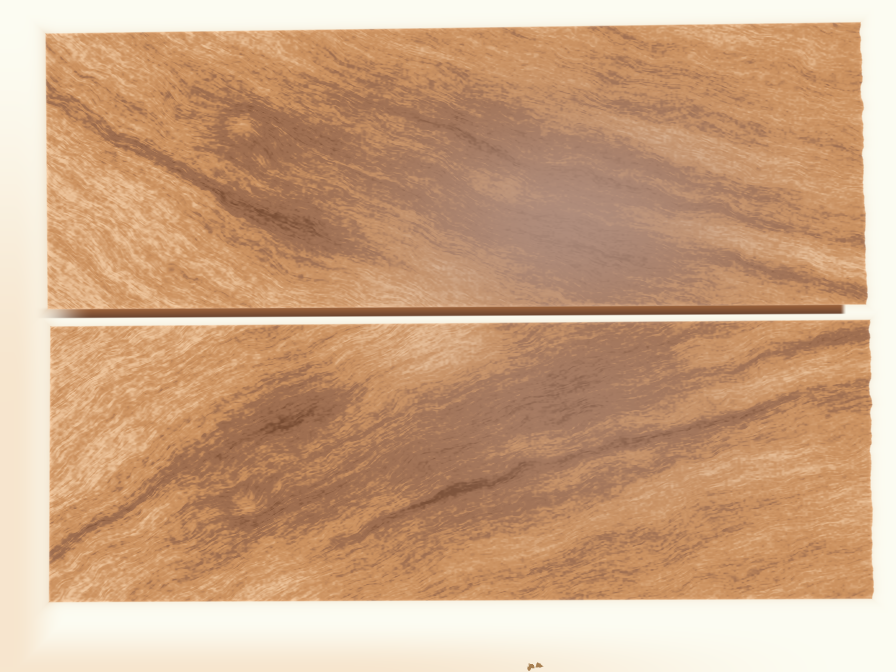
This texture is drawn by a Shadertoy shader. Its source:

```glsl
float hash(vec2 p) {
    vec3 h = fract(vec3(p.xyx) * 0.1031);
    h += dot(h, h.yzx + 33.33);
    return fract((h.x + h.y) * h.z);
}

float noise(vec2 p) {
    vec2 i = floor(p), f = fract(p);
    f = f * f * (3.0 - 2.0 * f);
    return mix(mix(hash(i), hash(i + vec2(1, 0)), f.x),
               mix(hash(i + vec2(0, 1)), hash(i + vec2(1, 1)), f.x), f.y);
}

float fbm(vec2 p) {
    float sum = 0.0, amp = 0.53;
    for (int i = 0; i < 4; i++) {
        sum += amp * noise(p);
        p = mat2(1.6, 1.2, -1.2, 1.6) * p + 7.3;
        amp *= 0.5;
    }
    return sum;
}

float bump(float x, float width) {
    return exp(-x * x / (width * width));
}

// Soft ellipse around a centre
float blob(vec2 q, vec2 centre, vec2 radius) {
    return bump(length((q - centre) / radius), 1.0);
}

// Position inside a slightly skewed board, 0 to 1 on both axes.
// rows: bottom left, bottom right, top left, top right
// cols: left bottom, left top, right bottom, right top
vec2 boardUV(vec2 p, vec4 rows, vec4 cols) {
    vec2 ends = mix(rows.xz, rows.yw, (p.x - 0.07) / 1.225);
    float v = (p.y - ends.x) / (ends.y - ends.x);
    vec2 sides = mix(cols.xz, cols.yw, v);
    return vec2((p.x - sides.x) / (sides.y - sides.x), v);
}

// Signed distance to the rim, positive inside, with a sawn right end
float boardInset(vec2 uv) {
    float saw = 0.005 * fbm(vec2(uv.y * 30.0, 3.0));
    vec2 d = min(uv, 1.0 - uv - vec2(saw, 0.0)) * vec2(1.222, 0.415);
    return min(d.x, d.y);
}

vec3 wood(vec2 uv, float seed, float sheen) {
    vec2 q = uv * vec2(2.9, 1.0);
    float knotR = length((q - vec2(0.70, 0.35)) * vec2(1.0, 1.25));

    // Lines of constant g follow the curved figure
    float g = q.y - 0.75 * q.x / (1.0 + 0.3 * q.x);
    g += 0.10 * (fbm(q * vec2(2.4, 3.2) + seed) - 0.5);
    g += 0.05 * (fbm(q * 8.0 + seed) - 0.5) + 0.05 * bump(knotR, 0.10);
    float along = q.x + 0.4 * q.y;

    // Broad bands, fibres, pores and curly ripples
    float tone = 0.67 + 0.50 * (fbm(vec2(along * 1.3, g * 15.0) + seed) - 0.5);
    tone += 0.32 * (fbm(vec2(along * 5.0, g * 50.0) + seed) - 0.5);
    tone += 0.24 * (noise(vec2(along * 36.0, g * 180.0)) - 0.5);
    tone += 0.20 * (noise(q * vec2(110.0, 150.0)) - 0.5);
    float curl = smoothstep(1.5, 0.2, q.x);
    tone += curl * 0.24 * (noise(vec2(along * 60.0 + 9.0 * g, g * 80.0)) - 0.5);
    tone += 0.22 * (fbm(q * vec2(4.0, 4.5) + seed + 20.0) - 0.5);

    // Broad dark heart in overlapping clouds
    float heart = 0.7 * bump(g + 0.06, 0.18) * smoothstep(0.1, 0.7, q.x)
                * (1.0 - 0.8 * smoothstep(2.0, 2.4, q.x));
    heart = max(heart, 0.95 * blob(q, vec2(1.92, 0.75), vec2(0.46, 0.29)));
    heart = max(heart, 0.85 * blob(q, vec2(0.88, 0.68), vec2(0.27, 0.24)));
    heart = max(heart, 0.80 * blob(q, vec2(0.90, 0.40), vec2(0.40, 0.20)));
    heart = max(heart, 0.75 * blob(q, vec2(1.40, 0.48), vec2(0.45, 0.20)));
    tone -= 0.50 * heart;

    // Long streak with a shaded upper side, and the outer veins
    float gate = smoothstep(0.75, 1.2, q.x);
    tone -= 0.28 * gate * bump(g + 0.37, 0.02);
    tone -= 0.15 * gate * bump(g + 0.43, 0.07);
    tone += 0.17 * smoothstep(1.9, 2.3, q.x) * bump(g + 0.29, 0.06);
    tone -= 0.18 * bump(g - 0.20, 0.07) * smoothstep(1.0, 0.5, q.x);
    tone -= 0.28 * bump(g + 0.19, 0.04) * smoothstep(2.2, 2.6, q.x);

    // Pale lower patch, left corner and upper left band
    tone += 0.17 * blob(q, vec2(1.38, 0.92), vec2(0.26, 0.12));
    tone += 0.12 * smoothstep(0.2, 0.4, g);
    tone += 0.12 * blob(q, vec2(0.65, 0.06), vec2(0.45, 0.10));
    tone += 0.08 * blob(q, vec2(2.45, 0.42), vec2(0.35, 0.16));

    // Knot with a pale eye
    tone += 0.20 * bump(knotR, 0.045) - 0.16 * bump(knotR - 0.085, 0.03);

    vec3 col = mix(vec3(0.46, 0.29, 0.19), vec3(0.62, 0.43, 0.31), smoothstep(-0.15, 0.28, tone));
    col = mix(col, vec3(0.80, 0.57, 0.37), smoothstep(0.30, 0.62, tone));
    col = mix(col, vec3(0.93, 0.77, 0.61), smoothstep(0.58, 1.12, tone));

    // Cool reflection over the heart
    float gloss = sheen * blob(q, vec2(1.85, 0.70), vec2(0.65, 0.42));
    return mix(col, vec3(0.71, 0.59, 0.54), gloss);
}

void mainImage(out vec4 fragColor, in vec2 fragCoord) {
    vec2 p = fragCoord / iResolution.y;
    float px = 1.0 / iResolution.y;

    // Bright table, warmer at the left and bottom
    float warm = 0.75 * smoothstep(0.10, 0.02, p.x) * smoothstep(1.0, 0.4, p.y);
    warm = max(warm, 0.75 * smoothstep(0.08, 0.0, p.y) * smoothstep(1.3, 0.5, p.x));
    vec3 col = mix(vec3(0.99, 0.99, 0.95), vec3(0.96, 0.87, 0.76), warm);

    vec2 upper = boardUV(p, vec4(0.540, 0.547, 0.950, 0.967), vec4(0.071, 0.068, 1.293, 1.283));
    vec2 lower = boardUV(p, vec4(0.104, 0.109, 0.514, 0.524), vec4(0.073, 0.075, 1.302, 1.297));
    float upperIn = boardInset(upper), lowerIn = boardInset(lower);

    // Narrow contact shadow, deeper at the left
    float rim = max(upperIn, lowerIn);
    float shade = 0.25 + 0.35 * smoothstep(0.09, 0.05, p.x);
    col = mix(col, vec3(0.90, 0.79, 0.66), shade * exp(min(rim, 0.0) * 150.0));

    // Shaded underside of the upper board
    float below = -upper.y * 0.415;
    float side = smoothstep(-0.004, 0.002, below) * smoothstep(0.015, 0.012, below);
    side *= smoothstep(0.05, 0.14, p.x) * smoothstep(1.26, 1.25, p.x);
    col = mix(col, mix(vec3(0.62, 0.39, 0.23), vec3(0.44, 0.28, 0.19), below / 0.012), side);

    // Mirrored pair of boards
    vec3 upperWood = wood(vec2(upper.x, 1.0 - upper.y), 2.0, 0.75);
    vec3 lowerWood = wood(lower, 2.6, 0.35);
    col = mix(col, upperWood + 0.05 * bump(upperIn, 0.003), smoothstep(-px, px, upperIn));
    col = mix(col, lowerWood + 0.05 * bump(lowerIn, 0.003), smoothstep(-px, px, lowerIn));

    // Chip on the table
    float chip = length((p - vec2(0.793, 0.007)) * vec2(0.65, 1.0)) - 0.011 * noise(p * 230.0);
    col = mix(col, vec3(0.66, 0.50, 0.32), smoothstep(px, -px, chip));

    fragColor = vec4(clamp(col, 0.0, 1.0), 1.0);
}
```
